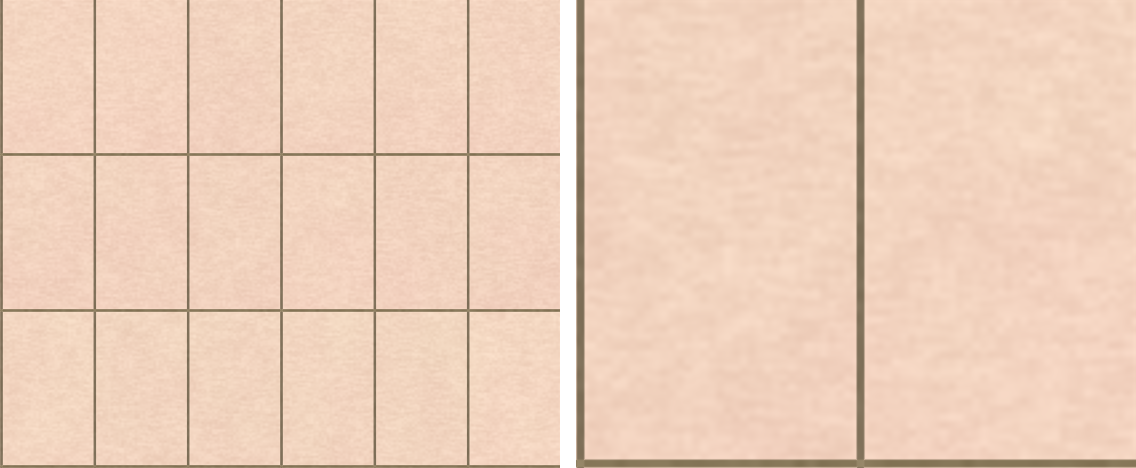
Left, the full canvas; right, a detail of the centre.
A Shadertoy shader for this pattern:

```glsl
const vec2 TILES = vec2(6.0, 3.0);
const vec3 CLAY = vec3(0.95, 0.83, 0.75);
const vec3 GROUT = vec3(0.50, 0.44, 0.35);
const vec3 GROUT_OLIVE = vec3(0.52, 0.46, 0.34);

float hash(vec2 p) {
    vec3 q = fract(p.xyx * vec3(0.1031, 0.1030, 0.0973));
    q += dot(q, q.yzx + 33.33);
    return fract((q.x + q.y) * q.z);
}

// Value noise in -1..1 that wraps over a whole number of cells
float wrapNoise(vec2 uv, vec2 period, float seed) {
    vec2 p = uv * period;
    vec2 i = floor(p);
    vec2 f = p - i;
    f = f * f * (3.0 - 2.0 * f);
    vec2 a = mod(i, period);
    vec2 b = mod(i + 1.0, period);
    float low = mix(hash(a + seed), hash(vec2(b.x, a.y) + seed), f.x);
    float high = mix(hash(vec2(a.x, b.y) + seed), hash(b + seed), f.x);
    return 2.0 * mix(low, high, f.y) - 1.0;
}

// Distance to the nearest joint on each axis, in canvas widths
vec2 jointDistance(vec2 cell, vec2 cellSize) {
    return abs(fract(cell + 0.5) - 0.5) * cellSize;
}

// Coverage of a soft-edged line on each axis
vec2 lineMask(vec2 dist, float halfWidth, float blur) {
    return 1.0 - smoothstep(vec2(halfWidth - blur), vec2(halfWidth + blur), dist);
}

// Fine grain, wavy brushed ripples and broad mottling
float claySurface(vec2 uv) {
    float warp = wrapNoise(uv, vec2(24.0, 18.0), 7.0);
    vec2 bent = uv + vec2(0.0, 0.004 * warp);
    float ripple = wrapNoise(bent, vec2(78.0, 186.0), 19.0);
    float grain = wrapNoise(uv, vec2(210.0, 176.0), 41.0);
    float mottle = wrapNoise(uv, vec2(30.0, 21.0), 63.0);
    return 0.018 * ripple + 0.016 * grain + 0.008 * mottle;
}

vec3 clayColor(vec2 uv, vec2 cell) {
    vec2 id = mod(floor(cell), TILES);
    float height = fract(cell.y) - 0.5;
    float tone = 0.012 * (hash(id + 5.0) - 0.5);

    // Warmer toward the top of each tile and along the bottom row
    float warmth = 0.6 * height + (id.y < 0.5 ? 0.35 : -0.15);
    warmth += 0.4 * wrapNoise(uv, vec2(18.0, 12.0), 88.0);
    vec3 tint = vec3(0.002, 0.020, 0.008) * warmth;
    return CLAY + tint + tone + claySurface(uv) * vec3(0.75, 1.0, 1.05);
}

void mainImage(out vec4 fragColor, in vec2 fragCoord) {
    vec2 uv = fragCoord / iResolution.xy;
    float pixel = 1.0 / iResolution.x;
    vec2 canvas = vec2(1.0, iResolution.y / iResolution.x);

    // Joints sit just inside the left and bottom edges
    float inset = 0.0027;
    vec2 cell = (uv - inset / canvas) * TILES;
    vec2 dist = jointDistance(cell, canvas / TILES);

    float blur = max(0.0008, 0.6 * pixel);
    vec2 joint = lineMask(dist, 0.0023, blur);
    vec2 rim = lineMask(dist, 0.0042, 0.0014);

    vec3 color = clayColor(uv, cell);
    color += 0.012 * max(rim.x, rim.y);

    // Grout varies slightly and is paler where joints cross
    vec3 grout = mix(GROUT, GROUT_OLIVE, joint.y);
    grout += 0.025 * wrapNoise(uv, vec2(150.0, 125.0), 29.0);
    grout += 0.06 * joint.x * joint.y;
    color = mix(color, grout, max(joint.x, joint.y));

    fragColor = vec4(clamp(color, 0.0, 1.0), 1.0);
}
```
